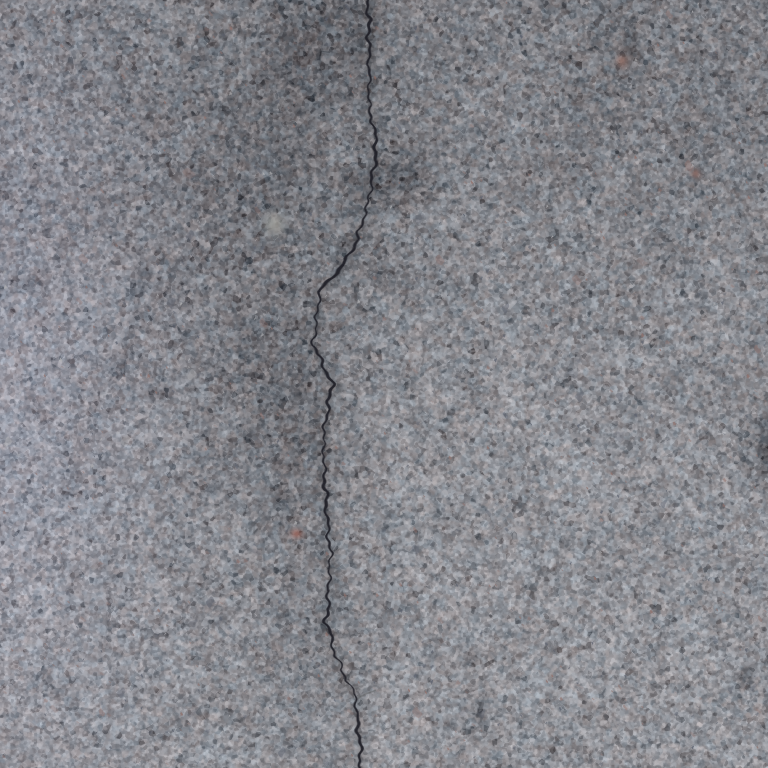
A Shadertoy shader for this texture:

```glsl
// Weathered grey concrete slab split by a thin, wandering vertical crack.

const int CRACK_POINTS = 19;
const vec2 crackPath[CRACK_POINTS] = vec2[CRACK_POINTS](
    vec2(.479, 1.01), vec2(.481, .92), vec2(.480, .86), vec2(.490, .82),
    vec2(.488, .79), vec2(.479, .735), vec2(.466, .69), vec2(.447, .655),
    vec2(.416, .62), vec2(.408, .55), vec2(.432, .50), vec2(.421, .43),
    vec2(.424, .35), vec2(.430, .28), vec2(.425, .19), vec2(.437, .145),
    vec2(.462, .095), vec2(.468, .035), vec2(.470, -.01));

vec3 hash3(vec2 p) {
    vec3 q = fract(p.xyx * vec3(.1031, .1030, .0973));
    q += dot(q, q.yxz + 33.33);
    return fract((q.xxy + q.yzz) * q.zyx);
}

// Smooth cellular noise: three random values blended between jittered cells.
vec3 cellular(vec2 p) {
    vec2 cell = floor(p), f = fract(p);
    vec3 sum = vec3(0.);
    float total = 0.;
    for (int y = -1; y <= 1; y++)
    for (int x = -1; x <= 1; x++) {
        vec2 o = vec2(x, y);
        vec3 h = hash3(cell + o);
        vec2 d = o + h.xy - f;
        float w = exp(-7. * dot(d, d));
        sum += w * hash3(cell + o + 71.7);
        total += w;
    }
    return sum / total - .5;
}

float segmentDistance(vec2 p, vec2 a, vec2 b) {
    vec2 ab = b - a;
    return length(p - a - ab * clamp(dot(p - a, ab) / dot(ab, ab), 0., 1.));
}

float blob(vec2 p, vec2 center, vec2 radius) {
    vec2 q = (p - center) / radius;
    return exp(-dot(q, q));
}

// Sparse round stones: tint in rgb, coverage in alpha.
vec4 pebbles(vec2 uv, float scale, float density, float pixel) {
    vec2 p = uv * scale, cell = floor(p);
    vec3 h = hash3(cell + scale), k = hash3(cell + scale + 19.3);
    vec2 d = fract(p) - mix(vec2(.3), vec2(.7), h.xy);
    d.x *= mix(.7, 1.4, k.y);
    d += .05 * sin(d.yx * 17. + 6.3 * k.x);
    float radius = mix(.08, .24, k.z * k.z), soft = pixel * scale;
    float cover = smoothstep(soft, -soft, length(d) - radius) * step(h.z, density);
    vec3 tint = k.x < .5 ? vec3(.36, .38, .43)
              : k.x < .8 ? vec3(.69, .69, .70) : vec3(.56, .44, .42);
    return vec4(tint, cover * mix(.3, .8, k.y));
}

void mainImage(out vec4 fragColor, in vec2 fragCoord) {
    vec2 uv = fragCoord / iResolution.xy;
    float pixel = 1. / iResolution.y;

    // Broad light: pale left edge and foot, shaded top and crack flanks
    float light = mix(.575, .512, smoothstep(0., 1., uv.y));
    light += .055 * blob(uv, vec2(0., .43), vec2(.16, .4));
    light += .025 * blob(uv, vec2(.68, .38), vec2(.24, .3));
    light -= .055 * blob(uv, vec2(.34, .68), vec2(.14, .4));
    light -= .075 * blob(uv, vec2(.38, .42), vec2(.065, .2));
    light -= .070 * blob(uv, vec2(.43, .95), vec2(.09, .11));
    light -= .025 * blob(uv, vec2(.88, .95), vec2(.26, .2));
    light -= .035 * blob(uv, vec2(.42, .12), vec2(.08, .12));

    // Local stains
    light -= .110 * blob(uv, vec2(.525, .77), vec2(.045, .04));
    light -= .230 * blob(uv, vec2(1.005, .425), vec2(.025, .045));
    light -= .120 * blob(uv, vec2(.205, .49), vec2(.016, .015));
    light -= .100 * blob(uv, vec2(.822, .94), vec2(.016, .03));
    light -= .140 * blob(uv, vec2(.965, .12), vec2(.013, .011));
    light -= .190 * blob(uv, vec2(.584, .056), vec2(.007, .006));
    light -= .110 * blob(uv, vec2(.616, .142), vec2(.011, .011));
    light -= .120 * blob(uv, vec2(.627 + .15 * (uv.y - .08), .08), vec2(.008, .035));

    // Mottling and aggregate grain
    vec3 patches = cellular(uv * 14.);
    vec3 coarse = cellular(uv * vec2(85., 100.));
    vec3 medium = cellular(uv * 165. + 8.);
    vec3 fine = cellular(uv * 290. + 23.);
    light += .04 * patches.x + .075 * coarse.x + .14 * medium.x + .16 * fine.x;
    light -= .12 * smoothstep(.22, .45, medium.y);

    vec3 color = light + vec3(-.007, -.003, .018);
    color += vec3(.025, -.003, -.018) * (coarse.y + medium.z);
    color.b += .02 * blob(uv, vec2(0., .5), vec2(.2, .5));

    // Scattered chips, then the few larger stones
    vec4 stone = pebbles(uv, 34., .15, pixel);
    color = mix(color, stone.rgb, stone.a * .6);
    stone = pebbles(uv, 95., .16, pixel);
    color = mix(color, stone.rgb, stone.a);
    color = mix(color, vec3(.63, .63, .61), .75 * blob(uv, vec2(.357, .708), vec2(.013, .014)));
    color = mix(color, vec3(.60, .39, .35), .8 * blob(uv, vec2(.386, .305), vec2(.007, .006)));
    color = mix(color, vec3(.55, .40, .36), .7 * blob(uv, vec2(.81, .92), vec2(.008, .009)));
    color = mix(color, vec3(.57, .42, .39), .7 * blob(uv, vec2(.906, .774), vec2(.006)));

    // Ragged crack with a soft dirty rim and a short side spur
    vec2 ragged = uv;
    ragged.x += .0018 * sin(uv.y * 173.) + .0012 * sin(uv.y * 397. + 1.) + .002 * coarse.z;
    float crack = 1.;
    for (int i = 0; i < CRACK_POINTS - 1; i++)
        crack = min(crack, segmentDistance(ragged, crackPath[i], crackPath[i + 1]));
    float spur = segmentDistance(ragged, vec2(.463, .09), vec2(.486, .101));
    float width = .0015 + .0005 * sin(uv.y * 41.) + .0008 * medium.x;
    color *= 1. - .16 * exp(-crack * 130.);
    color = mix(color, vec3(.33), .5 * smoothstep(pixel, -pixel, spur - .001));
    color = mix(color, vec3(.12, .12, .15), .92 * smoothstep(pixel, -pixel, crack - width));

    fragColor = vec4(clamp(color, 0., 1.), 1.);
}
```
